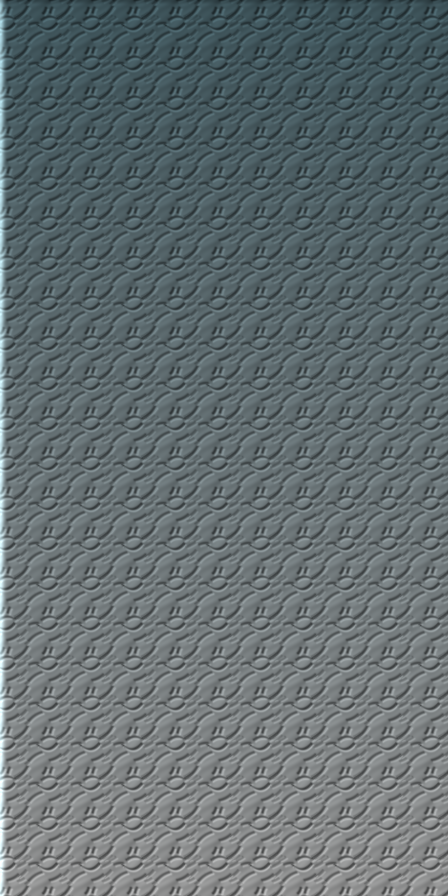
Reproduce this pattern procedurally as a WebGL 1 fragment shader.

```glsl
precision highp float;
// Embossed slate relief: wavy cells with curled grooves over a teal to grey gradient.

uniform vec2 u_resolution;

#define CELLS vec2(10.55, 22.4)
#define CELL_SHIFT vec2(0.13, 0.83)
#define TOP_COLOR vec3(0.235, 0.320, 0.345)
#define BOTTOM_COLOR vec3(0.560, 0.562, 0.562)
#define EDGE_COLOR vec3(0.42, 0.50, 0.52)
#define EDGE_WIDTH 0.009
#define GROOVE_WIDTH 0.036
#define LIGHT_STEP vec2(-0.026, 0.026)
#define RELIEF 0.42
#define SHADOW 0.20
#define SCRATCHES 9

const float TAU = 6.2831853;

float hash(float n) {
  return fract(sin(n * 12.9898) * 43758.547);
}

// Soft curved groove, wrapped so that it repeats in every cell.
float groove(vec2 p, vec2 center, float angle, float halfLength, float bend, float width) {
  vec2 q = fract(p - center + 0.5) - 0.5;
  float c = cos(angle), s = sin(angle);
  q = vec2(c * q.x + s * q.y, c * q.y - s * q.x);
  float x = clamp(q.x, -halfLength, halfLength);
  float d = length(q - vec2(x, bend * x * x)) / width;
  return exp(-d * d);
}

// Depth of all the grooves in a cell.
float grooves(vec2 p, float w) {
  // Curled oval with its tail
  float depth = groove(p, vec2(0.00, -0.18), 0.05, 0.22, 2.6, w);
  depth = max(depth, 0.8 * groove(p, vec2(0.03, 0.13), 0.10, 0.16, -2.2, w));
  depth = max(depth, 0.7 * groove(p, vec2(-0.32, -0.03), 0.15, 0.10, -1.5, w));
  // Short marks above the oval
  depth = max(depth, groove(p, vec2(-0.05, 0.28), 1.10, 0.07, 1.5, w));
  depth = max(depth, 0.9 * groove(p, vec2(0.09, 0.30), 1.25, 0.06, -1.5, w));
  // Long slanted cracks
  depth = max(depth, groove(p, vec2(0.40, 0.20), 0.78, 0.22, 0.7, w * 1.15));
  depth = max(depth, 0.8 * groove(p, vec2(-0.30, -0.34), 0.62, 0.18, -0.8, w));
  depth = max(depth, 0.7 * groove(p, vec2(0.20, -0.40), 0.50, 0.14, 1.0, w));
  // Fine scattered scratches
  for (int i = 0; i < SCRATCHES; i++) {
    float n = float(i) + 1.0;
    vec2 center = vec2(0.25 + 0.55 * hash(n), hash(n + 31.0));
    float angle = mix(0.45, 0.95, hash(n + 57.0));
    float halfLength = mix(0.05, 0.13, hash(n + 83.0));
    depth = max(depth, 0.45 * groove(p, center, angle, halfLength, 0.8, w * 0.8));
  }
  return depth;
}

// Gentle slanted swells, periodic over one cell.
float swells(vec2 p) {
  float bands = sin(TAU * (p.x - p.y) + 0.8 * sin(TAU * p.x));
  float ripples = sin(TAU * (2.0 * p.x - 3.0 * p.y) + sin(TAU * p.y));
  return 0.16 * bands + 0.09 * ripples;
}

float height(vec2 p, float w) {
  return swells(p) - grooves(p, w);
}

void main() {
  vec2 uv = gl_FragCoord.xy / u_resolution;
  vec2 p = uv * CELLS - CELL_SHIFT;
  float pixel = CELLS.x / u_resolution.x;
  float w = max(GROOVE_WIDTH, 0.75 * pixel);

  // Light falls from the upper left
  float slope = height(p - LIGHT_STEP, w) - height(p + LIGHT_STEP, w);
  float shade = 1.0 + RELIEF * clamp(slope, -1.0, 0.8) - SHADOW * grooves(p, w);
  vec3 color = mix(BOTTOM_COLOR, TOP_COLOR, uv.y) * shade;

  // Bright bevel on the left, thin shade along the top
  float edge = uv.x / EDGE_WIDTH;
  color += EDGE_COLOR * exp(-edge * edge);
  color *= 1.0 - 0.25 * smoothstep(0.994, 1.0, uv.y);

  gl_FragColor = vec4(clamp(color, 0.0, 1.0), 1.0);
}
```
